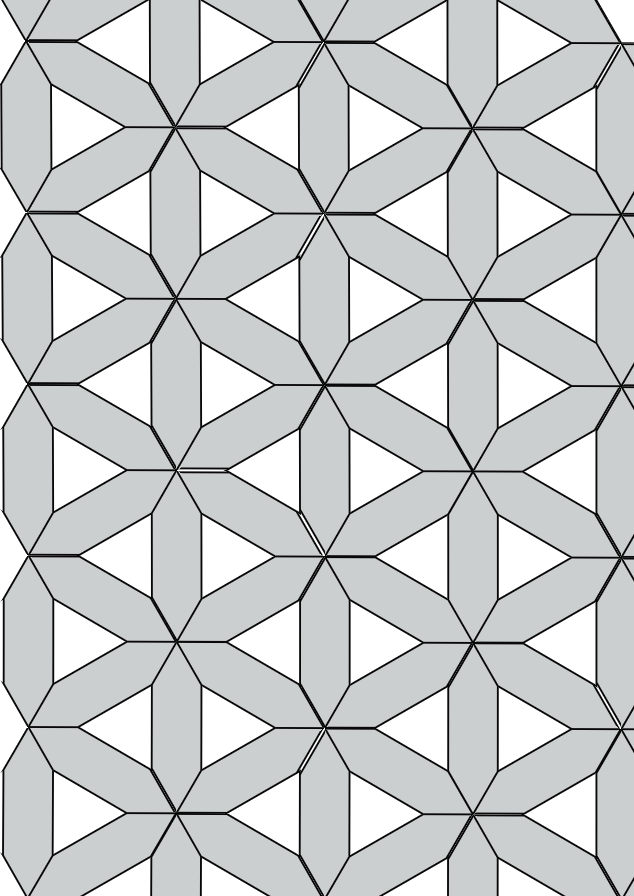
Give the GLSL for this pattern, as a Shadertoy shader.

```glsl
// Pointed grey bars laid along the edges of a triangular lattice, six meeting at each node,
// with white triangles between them. Each pixel finds its lattice triangle from three families
// of parallel lines; bars, outlines and seams follow from its distances to the three sides.

#define EDGE 0.1914                  // lattice edge, in canvas heights
#define ORIGIN vec2(0.0303, 0.9542)  // top left node
#define BAR_HALF 0.1449              // half width of a bar, in edges
#define LINE 0.0109                  // outline width, in edges
#define SHEAR 0.0037                 // downward slope of the rows
#define DRIFT 0.0016                 // sideways bend of the left columns
#define DOUBLE_SHARE 0.13            // share of loose seams that open into two lines
#define LAST_COLUMN 4.0              // column whose top node ends the bars
#define BAR_COLOR vec3(0.80, 0.81, 0.81)
#define GROUND_COLOR vec3(1.0)
#define INK_COLOR vec3(0.03)

const float ROW = 0.8660254;         // height of a unit triangle

float hash(vec3 p) {
    return fract(sin(dot(p, vec3(127.1, 311.7, 74.7))) * 43758.5453);
}

// Half the gap between the two outlines that meet at a seam
float seamGap(vec3 id) {
    float h = hash(id);
    if (h < DOUBLE_SHARE) return LINE * mix(0.85, 1.15, hash(id + 5.0));
    return LINE * 0.5 * smoothstep(0.25, 0.75, h);
}

// Canvas position to lattice units, with the slight hand-placed bend
vec2 toLattice(vec2 p) {
    float bend = DRIFT * sin(4.0 * (1.0 - p.y) - 1.2) * (1.0 - p.x / 0.7);
    p.x -= bend;
    p.y += SHEAR * (p.x - ORIGIN.x);
    return (p - ORIGIN) / EDGE;
}

float coverage(float dist, float pixel) {
    return clamp(0.5 - dist / pixel, 0.0, 1.0);
}

void mainImage(out vec4 fragColor, in vec2 fragCoord) {
    float pixel = 1.0 / (iResolution.y * EDGE);
    vec2 q = toLattice(fragCoord / iResolution.y);

    // Lattice triangle and relative distances to its sides, which sum to one
    vec3 t = vec3(q.x, dot(q, vec2(-0.5, ROW)), dot(q, vec2(-0.5, -ROW))) / ROW;
    vec3 cell = floor(t);
    vec3 side = t - cell;
    bool pointsRight = side.x + side.y + side.z < 1.5;
    if (!pointsRight) side = 1.0 - side;

    float near = min(side.x, min(side.y, side.z));
    float far = max(side.x, max(side.y, side.z));
    float corner = side.x == far ? 0.0 : (side.y == far ? 1.0 : 2.0);

    // Bar edge and the seam that bisects the nearest corner
    float bar = near * ROW - BAR_HALF;
    float seam = 0.5 * (1.0 - 2.0 * near - far);
    bool leftMargin = cell.x < 0.0;
    float gap = pointsRight || leftMargin ? 0.0 : seamGap(vec3(cell.xy, corner));
    float seamLine = max(abs(seam - gap), bar);
    float lineDist = min(abs(bar), seamLine);
    float fill = coverage(bar, pixel);
    if (gap > 0.6 * LINE) fill *= coverage(gap - seam, pixel);

    // Left margin keeps only the upright bars
    if (leftMargin && side.x > near) {
        fill = 0.0;
        lineDist = corner == 0.0 ? 1.0 : seamLine;
    }

    // Open sector above the last top node
    vec2 r = q - vec2(LAST_COLUMN * ROW, 0.0);
    float sector = min(r.y, dot(r, vec2(ROW, 0.5)));
    if (sector > 0.0) {
        fill = 0.0;
        lineDist = sector;
    }

    vec3 color = mix(GROUND_COLOR, BAR_COLOR, fill);
    color = mix(color, INK_COLOR, coverage(lineDist - 0.5 * LINE, pixel));
    fragColor = vec4(color, 1.0);
}
```
